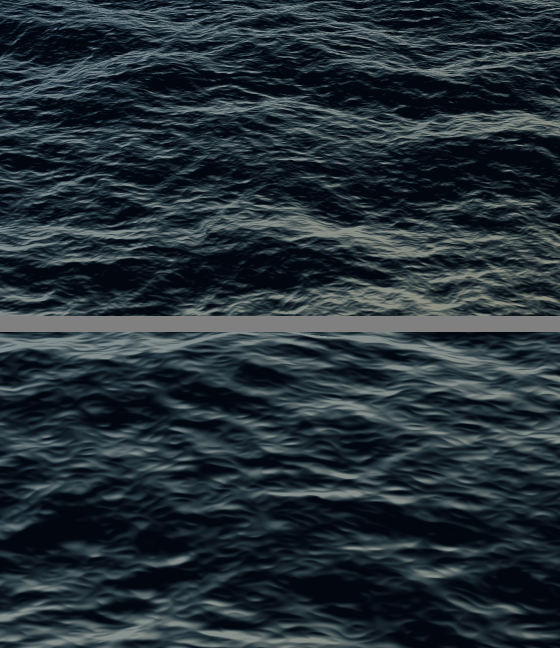
Top, the full canvas; bottom, a detail of the centre.
Give the GLSL for this texture, as a WebGL 2 fragment shader.

```glsl
#version 300 es
precision highp float;
// Dark choppy sea at dusk, seen from above at a low angle without a horizon.

uniform vec2 u_resolution;
out vec4 outColor;

// Camera
const float PITCH = 0.384;          // downward tilt in radians
const float FOCAL = 4.0;            // also the distance to the view centre
// Waves
const int   OCTAVES = 6;
const int   SWELL_OCTAVES = 2;      // rounded waves, the others are peaked
const int   MARCH_OCTAVES = 4;      // finer ripples do not hide one another
const int   MARCH_STEPS = 22;
const float BASE_FREQ = 1.4;
const float STEEPNESS[6] = float[6](0.15, 0.17, 0.19, 0.18, 0.15, 0.11);
const float SWELL_STRETCH = 0.75;   // below 1 lengthens crests sideways
const float RIPPLE_STRETCH = 1.0;
const float TURN = 0.6;             // spread of wave directions in radians
const float CREST_SOFTNESS = 0.007;
const float CHOP = 1.2;             // shift of ripples by the larger waves
const float TOP = 0.09;
const float BOTTOM = -0.11;
const float NORMAL_STEP = 0.004;
// Shading
const float GRAZING = 0.13;         // facing value of the brightest water
const float FRONTAL = 0.62;         // facing value of the darkest water
const float LEVEL_TILT = 0.8;       // evens out brightness from near to far
const float TONE_GAMMA = 1.6;
const float MID_TONE = 0.4;
const vec3  DEEP  = vec3(0.003, 0.024, 0.060);
const vec3  MID   = vec3(0.157, 0.231, 0.263);
const vec3  SHEEN = vec3(0.520, 0.558, 0.545);
const vec3  WARMTH = vec3(0.055, 0.010, -0.055);

vec2 latticeGradient(ivec2 cell) {
    uvec2 c = uvec2(cell);
    uint h = c.x * 1597u ^ c.y * 51749u;
    h = (h ^ (h >> 15)) * 73244475u;
    h = (h ^ (h >> 13)) * 73244475u;
    h ^= h >> 16;
    float angle = float(h & 65535u) * (6.28319 / 65536.0);
    return vec2(cos(angle), sin(angle));
}

float gradientNoise(vec2 p) {
    vec2 base = floor(p), f = p - base;
    ivec2 i = ivec2(base);
    vec2 u = f * f * f * (f * (f * 6.0 - 15.0) + 10.0);
    float a = dot(latticeGradient(i), f);
    float b = dot(latticeGradient(i + ivec2(1, 0)), f - vec2(1, 0));
    float c = dot(latticeGradient(i + ivec2(0, 1)), f - vec2(0, 1));
    float d = dot(latticeGradient(i + ivec2(1, 1)), f - vec2(1, 1));
    return mix(mix(a, b, u.x), mix(c, d, u.x), u.y);
}

// Rounded swell first, then peaked waves and ripples riding on it
float seaHeight(vec2 p, int octaves) {
    float height = 0.0, freq = BASE_FREQ;
    for (int i = 0; i < octaves; i++) {
        bool swell = i < SWELL_OCTAVES;
        float angle = TURN * sin(float(i) * 2.4 + 0.4);
        float ca = cos(angle), sa = sin(angle);
        vec2 q = mat2(ca, sa, -sa, ca) * (p + CHOP * height * vec2(0.5, 1.0));
        q.x *= swell ? SWELL_STRETCH : RIPPLE_STRETCH;
        float n = gradientNoise(q * freq + float(i) * vec2(17.3, 9.7));
        float wave = swell ? n : 0.2 - sqrt(n * n + CREST_SOFTNESS);
        height += wave * STEEPNESS[i] / freq;
        freq *= 2.0;
    }
    return height;
}

// Distance along the ray to the first wave surface
float marchSea(vec3 eye, vec3 ray) {
    float t = (TOP - eye.y) / ray.y;
    float stepLength = (BOTTOM - TOP) / ray.y / float(MARCH_STEPS);
    float gapBefore = 0.05;
    for (int i = 0; i < MARCH_STEPS; i++) {
        vec3 p = eye + ray * t;
        float gap = p.y - seaHeight(p.xz, MARCH_OCTAVES);
        if (gap < 0.0) return t - stepLength * gap / (gap - gapBefore);
        gapBefore = gap;
        t += stepLength;
    }
    return t;
}

vec3 seaColor(vec2 uv) {
    float s = sin(PITCH), c = cos(PITCH);
    vec3 eye = vec3(0.0, FOCAL * s, 0.0);
    vec3 ray = normalize(vec3(uv.x, uv.y * c - FOCAL * s, uv.y * s + FOCAL * c));
    vec2 p = (eye + ray * marchSea(eye, ray)).xz;

    // Surface normal by finite differences
    float h = seaHeight(p, OCTAVES);
    float hx = seaHeight(p + vec2(NORMAL_STEP, 0.0), OCTAVES) - h;
    float hz = seaHeight(p + vec2(0.0, NORMAL_STEP), OCTAVES) - h;
    vec3 normal = normalize(vec3(-hx, NORMAL_STEP, -hz));

    // Faces turned to the eye show deep water, grazing ones mirror the sky
    float facing = dot(normal, -ray) - LEVEL_TILT * (-ray.y - s);
    float mirror = clamp((FRONTAL - facing) / (FRONTAL - GRAZING), 0.0, 1.0);
    float tone = pow(mirror, TONE_GAMMA);
    vec3 color = mix(DEEP, MID, min(tone / MID_TONE, 1.0));
    color = mix(color, SHEEN, max(tone - MID_TONE, 0.0) / (1.0 - MID_TONE));

    // Warm glow to the lower right, cool light to the upper left
    float warm = clamp(0.45 * uv.x - 0.7 * uv.y + 0.3 * normal.x, -0.6, 1.0);
    return color + WARMTH * warm * tone;
}

void main() {
    // Four samples per pixel
    vec3 sum = vec3(0.0);
    for (int i = 0; i < 4; i++) {
        vec2 offset = vec2(i & 1, i >> 1) * 0.5 - 0.25;
        vec2 uv = (gl_FragCoord.xy + offset - 0.5 * u_resolution) / u_resolution.y;
        sum += seaColor(uv);
    }
    outColor = vec4(clamp(sum * 0.25, 0.0, 1.0), 1.0);
}
```
